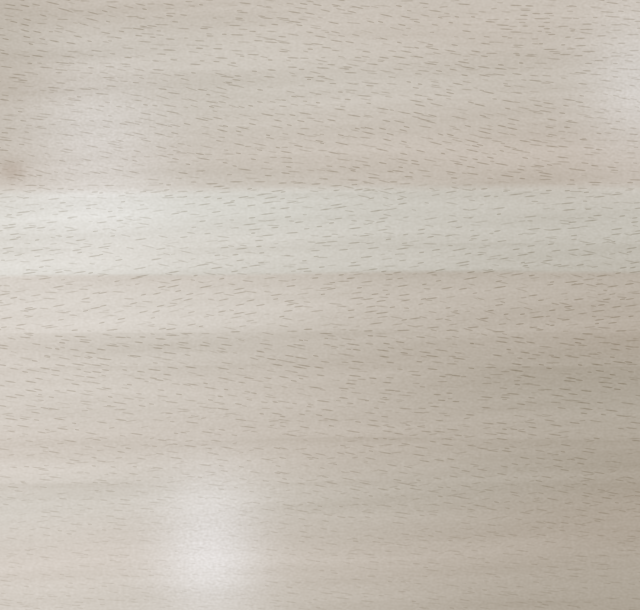
Write a Shadertoy shader that draws this texture.

```glsl
// Pale beech board: soft planks, short dark pore flecks and satin reflections.

vec2 hash2(vec2 cell) {
    vec3 h = fract(cell.xyx * vec3(0.1031, 0.1030, 0.0973));
    h += dot(h, h.yzx + 33.33);
    return fract((h.xx + h.yz) * h.zy);
}

float gradientNoise(vec2 p) {
    vec2 i = floor(p), f = fract(p);
    vec2 u = f * f * f * (f * (f * 6.0 - 15.0) + 10.0);
    vec2 e = vec2(0.0, 1.0);
    float a = dot(hash2(i) * 2.0 - 1.0, f);
    float b = dot(hash2(i + e.yx) * 2.0 - 1.0, f - e.yx);
    float c = dot(hash2(i + e.xy) * 2.0 - 1.0, f - e.xy);
    float d = dot(hash2(i + e.yy) * 2.0 - 1.0, f - e.yy);
    return mix(mix(a, b, u.x), mix(c, d, u.x), u.y);
}

float bell(vec2 offset, vec2 size) {
    vec2 q = offset / size;
    return exp(-dot(q, q));
}

// Slope of the grain; the middle planks rise to the right, the others fall.
float grainSlope(vec2 p) {
    float middle = smoothstep(0.44, 0.47, p.y) * smoothstep(0.72, 0.68, p.y);
    float wave = gradientNoise(p * vec2(3.0, 7.0) + 40.0);
    return mix(-0.13, 0.14, middle) + wave * mix(0.16, 0.42, smoothstep(0.66, 0.74, p.y));
}

// Tapered dashes, one in most cells of a jittered, staggered grid.
float poreFlecks(vec2 p, vec2 cellSize, float seed) {
    float blur = max(0.8 / iResolution.y, 0.0011);
    vec2 home = floor(p / cellSize);
    float ink = 0.0;
    for (int j = -1; j <= 1; j++)
    for (int i = -1; i <= 1; i++) {
        vec2 cell = home + vec2(i, j);
        vec2 place = hash2(cell + seed), shape = hash2(cell + seed + 71.0);
        vec2 center = (cell + 0.1 + 0.8 * place) * cellSize;
        vec2 d = p - center;
        d.y -= d.x * grainSlope(center);
        float halfLength = mix(0.004, 0.0125, shape.x);
        float along = abs(d.x) / halfLength;
        float width = 0.0010 * (1.0 - 0.6 * along * along);
        float dash = smoothstep(blur, -blur, abs(d.y) - width) * smoothstep(1.1, 0.6, along);
        ink = max(ink, dash * smoothstep(0.05, 0.8, shape.y));
    }
    return ink;
}

// Dark lines where growth bands meet, fading downwards.
float bandSeams(float depth, float x) {
    float seams[7] = float[7](0.318, 0.402, 0.446, 0.546, 0.602, 0.722, 0.792);
    float shade = 0.0;
    for (int k = 0; k < 7; k++) {
        float below = depth - seams[k];
        float strength = 0.7 + gradientNoise(vec2(x * 3.0, float(k) * 5.3));
        shade += strength * smoothstep(-0.002, 0.002, below) * exp(-max(below, 0.0) * 75.0);
    }
    return shade;
}

void mainImage(out vec4 fragColor, in vec2 fragCoord) {
    vec2 p = fragCoord / iResolution.y;
    float depth = 1.0 - p.y;
    float bend = gradientNoise(vec2(p.x * 2.5, p.y * 4.0)) * 0.012;
    float bandDepth = depth + bend + 0.006 * (p.x - 0.5);

    // Broad light, brightest at the left of the middle planks
    float creamPlank = smoothstep(0.300, 0.320, bandDepth) * smoothstep(0.452, 0.444, bandDepth);
    float lowerPlanks = smoothstep(0.444, 0.452, bandDepth);
    float tone = 0.775 + 0.045 * creamPlank + 0.025 * lowerPlanks * smoothstep(0.57, 0.53, bandDepth);
    tone += 0.055 * smoothstep(0.65, 0.0, p.x) * smoothstep(0.25, 0.36, depth);
    tone -= 0.095 * smoothstep(0.35, 1.05, p.x) * smoothstep(0.1, 0.65, depth);
    tone -= 0.025 * smoothstep(0.15, 0.0, p.x) * smoothstep(0.3, 0.1, depth);
    tone += 0.022 * bell(p - vec2(0.52, 0.88), vec2(0.25, 0.16));

    // Streaked growth figure
    vec2 figure = vec2(p.x, p.y - 0.04 * p.x + bend);
    tone += 0.035 * gradientNoise(figure * vec2(1.6, 24.0));
    tone += 0.022 * gradientNoise(figure * vec2(4.0, 70.0) + 9.0);
    tone -= 0.022 * bandSeams(bandDepth, p.x);

    // Satin reflections
    float sheen = 0.75 * bell(p - vec2(0.16, 0.77), vec2(0.12, 0.13));
    sheen += 1.3 * bell(p - vec2(0.345, 0.10), vec2(0.085, 0.12));
    sheen += 0.9 * bell(p - vec2(1.05, 0.86), vec2(0.09, 0.12));
    tone += 0.075 * sheen;

    // Pores, fainter near the bottom and under reflections
    float flecks = max(poreFlecks(p, vec2(0.027, 0.0105), 3.0),
                       0.7 * poreFlecks(p + 0.37, vec2(0.033, 0.0150), 190.0));
    float fleckDepth = mix(0.105, 0.045, smoothstep(0.55, 0.95, depth));
    tone -= fleckDepth * flecks * (1.0 - 0.35 * min(sheen, 1.0));

    // Fine surface texture
    tone += (0.026 + 0.02 * sheen) * gradientNoise(p * vec2(190.0, 260.0));
    tone += 0.018 * gradientNoise(p * vec2(90.0, 230.0) + 50.0);

    vec3 color = mix(vec3(0.70, 0.67, 0.62), vec3(0.86, 0.84, 0.81), (tone - 0.70) / 0.16);
    float blush = 0.6 - 1.3 * creamPlank + 1.2 * gradientNoise(figure * vec2(1.5, 9.0) + 20.0);
    color += vec3(0.005, -0.006, -0.008) * blush * (1.0 - 0.6 * min(sheen, 1.0));
    color += vec3(-0.004, 0.0, 0.012) * sheen;

    // Small knot stain at the left edge
    float stain = bell(p - vec2(0.02, 0.72), vec2(0.022, 0.016));
    color -= vec3(0.06, 0.075, 0.085) * stain;
    fragColor = vec4(clamp(color, 0.0, 1.0), 1.0);
}
```
